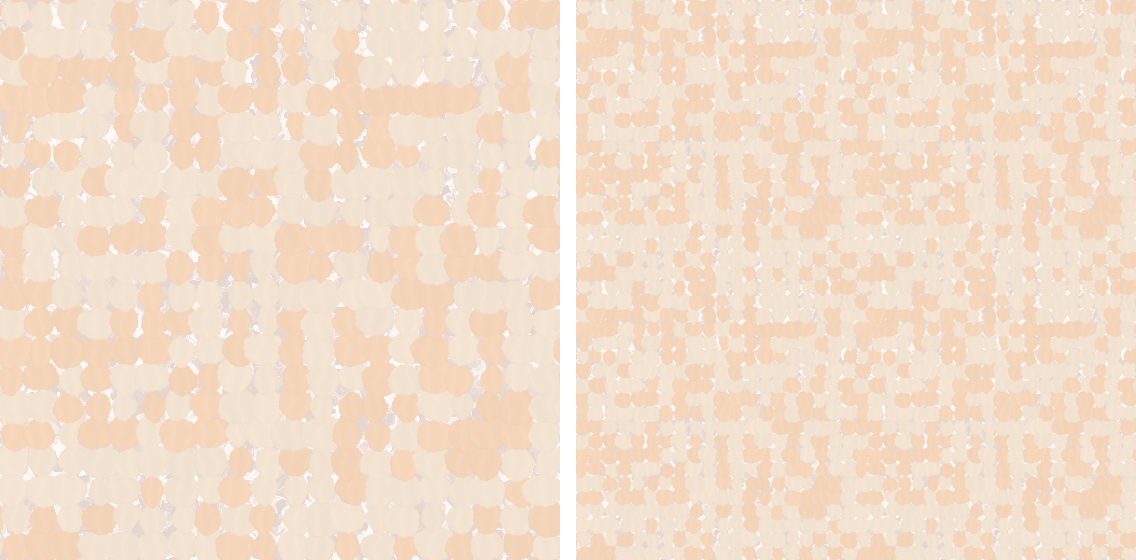
Left: one tile. Right: repeated 2 by 2.
This pattern is drawn by a Shadertoy shader. Its source:

```glsl
const float TAU = 6.2831853;
const vec2 PETAL_GRID = vec2(20.0);
const vec2 FOIL_GRID = vec2(46.0, 30.0);

const vec3 CREAM = vec3(0.949, 0.890, 0.822);
const vec3 PEACH = vec3(0.958, 0.836, 0.728);
const vec3 FOIL_SHADE = vec3(0.895, 0.838, 0.815);
const vec3 FOIL_BASE = vec3(0.930, 0.872, 0.846);
const vec3 FOIL_LIGHT = vec3(0.995, 0.975, 0.965);

float hash(vec2 cell, float seed) {
    return fract(sin(dot(cell, vec2(127.1, 311.7)) + seed * 74.7) * 4375.85);
}

float triangleWave(float x) {
    return abs(fract(x) - 0.5) * 4.0 - 1.0;
}

// Layered sines with whole frequencies, so the warp wraps
vec2 foldWarp(vec2 uv) {
    vec2 a = TAU * uv;
    vec2 broad = sin(a.yx * vec2(17.0, 13.0) + 2.0 * sin(a * vec2(9.0, 11.0)));
    vec2 fine = sin(a.yx * vec2(41.0, 37.0) + 2.0 * sin(a * vec2(31.0, 23.0)));
    return broad * 0.009 + fine * 0.004;
}

// Crumpled foil: wrapping cellular facets, each with its own tilt
vec3 foil(vec2 uv, vec2 grid) {
    vec2 p = (uv + foldWarp(uv)) * grid;
    vec2 base = floor(p);
    vec2 nearest = vec2(0.0), nearestId = vec2(0.0);
    float d1 = 9.0, d2 = 9.0;
    for (int j = -1; j <= 1; j++)
    for (int i = -1; i <= 1; i++) {
        vec2 cell = base + vec2(i, j);
        vec2 id = mod(cell, grid);
        vec2 offset = p - cell - vec2(hash(id, 1.0), hash(id, 2.0));
        float d = length(offset);
        if (d < d1) {
            d2 = d1;
            d1 = d;
            nearest = offset;
            nearestId = id;
        } else {
            d2 = min(d2, d);
        }
    }
    float angle = TAU * hash(nearestId, 3.0);
    float slope = dot(nearest, vec2(cos(angle), 0.5 * sin(angle)));
    float tone = hash(nearestId, 4.0) + 0.8 * slope;
    tone += 0.13 * sin(slope * 21.0 + 4.0 * nearest.y);
    float crease = 1.0 - smoothstep(0.02, 0.13, d2 - d1);
    vec3 color = mix(FOIL_SHADE, FOIL_BASE, smoothstep(0.0, 0.5, tone));
    color = mix(color, FOIL_LIGHT, smoothstep(0.48, 0.9, tone));
    return mix(color, FOIL_LIGHT, 0.4 * crease * step(0.4, tone));
}

// Ragged rounded shape: narrow ones are pointed, wide ones full
float petalDistance(vec2 p, vec2 radius, float fullness, float phase) {
    vec2 q = abs(p / radius) + 1e-4;
    float power = mix(1.45, 2.3, fullness);
    float shape = pow(pow(q.x, power) + pow(q.y, power), 1.0 / power);
    float turn = atan(p.y, p.x) / TAU;
    float ragged = 0.045 * sin(TAU * (3.0 * turn + phase))
                 + 0.030 * triangleWave(7.0 * turn + phase * 5.0)
                 + 0.024 * triangleWave(16.0 * turn + phase * 9.0)
                 + 0.014 * triangleWave(29.0 * turn + phase * 3.0);
    return (shape - 1.0 + ragged) * min(radius.x, radius.y);
}

// Faint veins that bow outwards like meridians
float veins(vec2 p, vec2 radius, float phase) {
    vec2 q = p / radius;
    float bow = sqrt(max(1.0 - 0.75 * q.y * q.y, 0.1));
    float wave = sin(q.x / bow * 6.5 + 0.9 * sin(q.y * 3.0 + phase * TAU) + phase * TAU);
    return 0.5 * wave + 0.7 * smoothstep(0.82, 1.0, wave);
}

// Overlapping petals, painted in lattice order
vec3 paintPetals(vec3 color, vec2 uv, vec2 grid, float pixel) {
    vec2 p = uv * grid;
    vec2 base = floor(p);
    for (int j = -1; j <= 1; j++)
    for (int i = -1; i <= 1; i++) {
        vec2 cell = base + vec2(i, j);
        vec2 id = mod(cell, grid);
        float fullness = hash(id, 5.0);
        float phase = hash(id, 6.0);
        vec2 jitter = (vec2(hash(id, 7.0), hash(id, 8.0)) - 0.5) * vec2(0.28, 0.18);
        vec2 radius = vec2(mix(0.42, 0.74, fullness), mix(0.54, 0.64, hash(id, 9.0)));
        vec2 local = p - cell - 0.5 - jitter;
        float d = petalDistance(local, radius, fullness, phase);
        vec3 tint = mix(CREAM, PEACH, step(0.54, hash(id, 10.0)));
        tint += 0.012 * (hash(id, 11.0) - 0.5) + 0.007 * veins(local, radius, phase);
        float rim = smoothstep(-0.05, 0.0, d);
        tint -= rim * vec3(0.010, 0.018, 0.022);
        color = mix(color, tint, 1.0 - smoothstep(-pixel, pixel, d));
    }
    return color;
}

void mainImage(out vec4 fragColor, in vec2 fragCoord) {
    vec2 uv = fragCoord / iResolution.xy;
    float pixel = 0.75 * PETAL_GRID.y / iResolution.y;
    vec3 color = foil(uv, FOIL_GRID);
    color = paintPetals(color, uv, PETAL_GRID, pixel);
    fragColor = vec4(clamp(color, 0.0, 1.0), 1.0);
}
```
